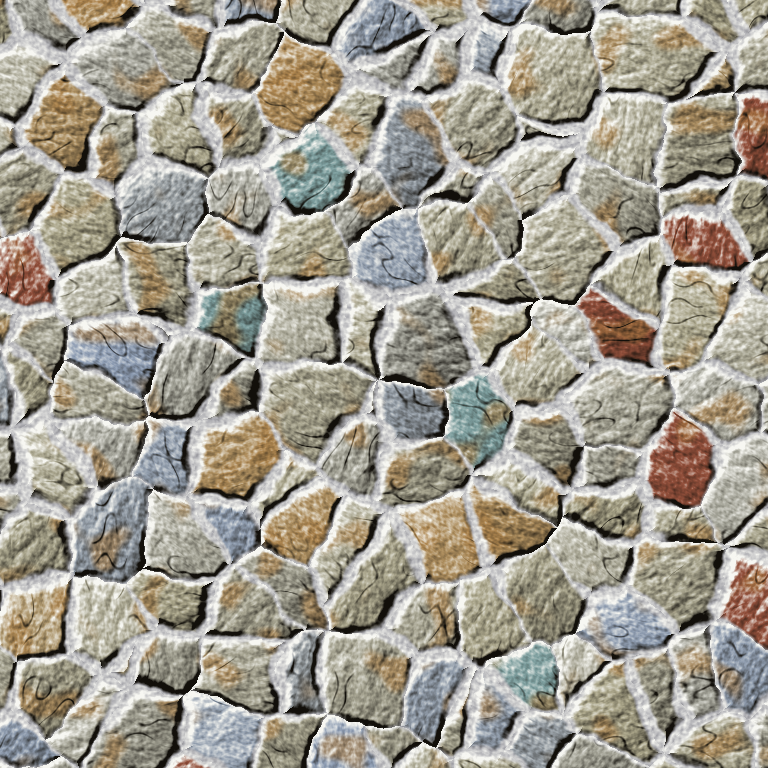
Reproduce this texture procedurally as a Shadertoy shader.

```glsl
const float STONES = 11.5;          // stones across the canvas
const float JITTER = 0.9;
const float SIZE_SPREAD = 0.42;     // difference between big and small stones
const float OUTLINE_WARP = 0.16;
const float MORTAR_MIN = 0.025;
const float MORTAR_MAX = 0.12;
const float CRACK_WIDTH = 0.075;
const float RELIEF_STEP = 0.05;
const float RELIEF_GAIN = 0.95;
const float GRAIN_GAIN = 0.22;
const float MID_SHADE = 0.62;
const vec2 LIGHT = vec2(-0.6, 0.8);

const vec3 SHADOW = vec3(0.07, 0.06, 0.04);
const vec3 HIGHLIGHT = vec3(0.97, 0.97, 0.95);
const vec3 MORTAR = vec3(0.66, 0.66, 0.68);
const vec3 GREY = vec3(0.64, 0.64, 0.60);
const vec3 BUFF = vec3(0.67, 0.65, 0.54);
const vec3 BLUE = vec3(0.55, 0.61, 0.70);
const vec3 TEAL = vec3(0.49, 0.62, 0.62);
const vec3 OCHRE = vec3(0.68, 0.50, 0.27);
const vec3 RUST = vec3(0.57, 0.31, 0.23);

vec2 hash2(vec2 p) {
    vec3 q = fract(p.xyx * vec3(0.1031, 0.1030, 0.0973));
    q += dot(q, q.yzx + 33.33);
    return fract((q.xx + q.yz) * q.zy);
}

float cornerSlope(vec2 cell, vec2 corner, vec2 f) {
    float a = 6.2832 * hash2(cell + corner).x;
    return dot(vec2(cos(a), sin(a)), f - corner);
}

float gradientNoise(vec2 p) {
    vec2 i = floor(p), f = p - i;
    vec2 u = f * f * f * (f * (f * 6.0 - 15.0) + 10.0);
    float low = mix(cornerSlope(i, vec2(0, 0), f), cornerSlope(i, vec2(1, 0), f), u.x);
    float high = mix(cornerSlope(i, vec2(0, 1), f), cornerSlope(i, vec2(1, 1), f), u.x);
    return mix(low, high, u.y);
}

mat2 rotation(float a) {
    return mat2(cos(a), sin(a), -sin(a), cos(a));
}

// Creased rock surface
float rockHeight(vec2 p) {
    float h = 0.0, amp = 0.55;
    mat2 turn = rotation(0.7);
    p *= 1.8;
    for (int i = 0; i < 4; i++) {
        h += amp * 1.6 * abs(gradientNoise(p));
        p = turn * p * 2.0 + 7.3;
        amp *= 0.52;
    }
    return h;
}

// Offset to a stone centre (xy) and its weighted squared distance (z)
vec3 stoneSite(vec2 cell, vec2 p) {
    vec2 r = cell + 0.5 + JITTER * (hash2(cell) - 0.5) - p;
    return vec3(r, dot(r, r) - SIZE_SPREAD * hash2(cell + 51.7).x);
}

vec3 stoneTint(vec2 id) {
    vec2 h = hash2(id + 113.0);
    vec3 tint = mix(GREY, BUFF, h.y);
    if (h.x > 0.70) tint = mix(GREY, BLUE, 0.4 + 0.6 * h.y);
    if (h.x > 0.88) tint = TEAL;
    if (h.x > 0.91) tint = mix(BUFF, OCHRE, 0.4 + 0.5 * h.y);
    if (h.x > 0.97) tint = RUST;
    return tint;
}

void mainImage(out vec4 fragColor, in vec2 fragCoord) {
    vec2 x = fragCoord / iResolution.y * STONES;
    vec2 p = x + OUTLINE_WARP * vec2(gradientNoise(x * 1.7), gradientNoise(x * 1.7 + 40.0));
    p += 0.05 * vec2(gradientNoise(x * 6.0), gradientNoise(x * 6.0 + 90.0));
    vec2 base = floor(p);

    // Stone that owns this point
    vec2 id = base;
    vec3 site = vec3(0, 0, 1e3);
    for (int j = -2; j <= 2; j++)
    for (int i = -2; i <= 2; i++) {
        vec2 cell = base + vec2(i, j);
        vec3 s = stoneSite(cell, p);
        if (s.z < site.z) { site = s; id = cell; }
    }

    // Distance and direction to the nearest joint
    float edge = 1e3;
    vec2 outward = vec2(0);
    for (int j = -2; j <= 2; j++)
    for (int i = -2; i <= 2; i++) {
        vec2 cell = base + vec2(i, j);
        if (cell == id) continue;
        vec3 s = stoneSite(cell, p);
        vec2 gap = s.xy - site.xy;
        float d = (s.z - site.z) / (2.0 * length(gap));
        if (d < edge) { edge = d; outward = normalize(gap); }
    }

    // Layered rock, turned differently in each stone
    vec2 rnd = hash2(id + 7.0);
    float angle = mix(-1.5, 0.9, rnd.x);
    mat2 strata = mat2(0.8, 0, 0, 1.5) * rotation(angle);
    vec2 q = strata * x + rnd * 60.0;
    float relief = rockHeight(q) - rockHeight(q + strata * LIGHT * RELIEF_STEP);
    float grain = gradientNoise(x * 13.0) + 0.6 * gradientNoise(x * 21.0 + 9.0);
    float vein = smoothstep(0.07, 0.0, abs(gradientNoise(q * 2.3 + 20.0)))
               * smoothstep(0.0, 0.3, gradientNoise(q * 1.3));

    // Stone face
    float shade = 0.61 + 0.22 * (rnd.y - 0.5) - 0.16 * dot(site.xy, LIGHT);
    shade -= 0.4 * vein;
    float stain = smoothstep(0.1, 0.4, gradientNoise(x * 1.6 + 30.0));
    vec3 tint = mix(stoneTint(id), OCHRE, 0.6 * stain);

    // Pale mortar of uneven width
    float patchy = smoothstep(-0.35, 0.45, gradientNoise(x * 0.8 + 15.0));
    float width = mix(MORTAR_MIN, MORTAR_MAX, patchy);
    float mortar = smoothstep(width + 0.035, width - 0.035, edge);
    shade = mix(shade, 0.79, mortar);
    tint = mix(tint, MORTAR, mortar);

    shade += RELIEF_GAIN * relief * mix(1.0, 0.6, mortar) + GRAIN_GAIN * grain;

    // Lit rims and shadowed cracks
    float rim = smoothstep(CRACK_WIDTH, 0.01, abs(edge - width));
    float facing = dot(outward, LIGHT);
    float broken = smoothstep(-0.2, 0.2, gradientNoise(x * 1.4 + 70.0));
    shade += 0.22 * rim * smoothstep(0.0, 0.8, facing);
    shade -= 0.8 * rim * smoothstep(0.05, 0.7, -facing) * (0.2 + 0.8 * broken);

    shade = clamp(shade, 0.0, 1.0);
    vec3 color = shade < MID_SHADE
        ? mix(SHADOW, tint, shade / MID_SHADE)
        : mix(tint, HIGHLIGHT, (shade - MID_SHADE) / (1.0 - MID_SHADE));
    fragColor = vec4(color, 1.0);
}
```
